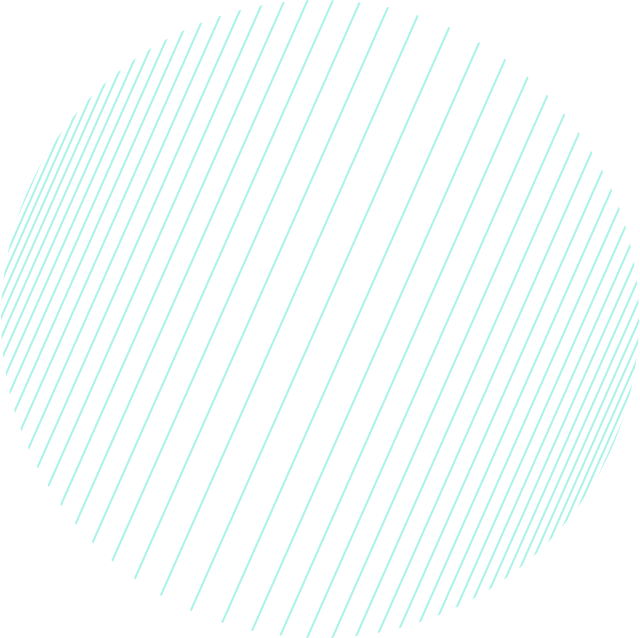
Write a Shadertoy shader that draws this background.

```glsl
const vec3 PAPER = vec3(1.0);
const vec3 MINT = vec3(0.67, 0.95, 0.91);

// Antialiased fill of a signed distance (negative inside)
float fillShape(float dist, float pixel) {
    return clamp(0.5 - dist / pixel, 0.0, 1.0);
}

// Position of the nearest stripe when gaps shrink geometrically from zero
float nearestStripe(float s, float reach, float ratio) {
    float remaining = max(1.0 - s / reach, 0.01);
    float index = round(log(remaining) / log(ratio));
    return reach * (1.0 - pow(ratio, index));
}

// Signed distance to mirrored stripes crossing the given axis
float stripes(vec2 p, float tilt, float reach, float ratio, float width) {
    float s = abs(dot(p, vec2(cos(tilt), -sin(tilt))));
    return abs(s - nearestStripe(s, reach, ratio)) - 0.5 * width;
}

float disc(vec2 p, float radius) {
    return length(p) - radius;
}

void mainImage(out vec4 fragColor, in vec2 fragCoord) {
    float pixel = 1.0 / min(iResolution.x, iResolution.y);
    vec2 p = (fragCoord - 0.5 * iResolution.xy) * pixel;

    // Slanted stripes, clipped to the disc
    float lines = fillShape(stripes(p, radians(23.9), 0.591, 0.911, 0.0032), pixel);
    float mask = fillShape(disc(p, 0.5), pixel);

    fragColor = vec4(mix(PAPER, MINT, lines * mask), 1.0);
}
```
